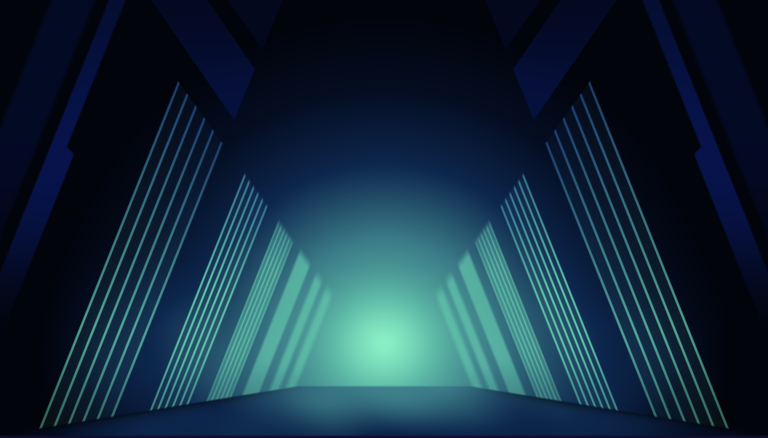
This background is drawn by a Shadertoy shader. Its source:

```glsl
// A mirrored stage corridor: slanted neon bars recede toward a mint glow.
// A radial glow is coloured by a ramp; bars, panels and floor are cut from
// it with slanted coordinates, and soft value noise adds mist and sheen.

const vec3 MINT = vec3(0.38, 0.77, 0.67);
const vec3 STEEL = vec3(0.12, 0.28, 0.50);
const vec3 PANEL_BLUE = vec3(0.03, 0.09, 0.35);
const float BAR_SLANT = 0.4;

float hash(vec2 p) {
    return fract(sin(dot(p, vec2(127.1, 311.7))) * 43758.5);
}

float noise(vec2 p) {
    vec2 cell = floor(p);
    vec2 f = fract(p);
    f = f * f * (3.0 - 2.0 * f);
    float low = mix(hash(cell), hash(cell + vec2(1, 0)), f.x);
    float high = mix(hash(cell + vec2(0, 1)), hash(cell + vec2(1, 1)), f.x);
    return mix(low, high, f.y);
}

float gauss(vec2 p, vec2 radius) {
    vec2 q = p / radius;
    return exp(-dot(q, q));
}

// Soft window that is 1 between lo and hi
float band(float v, float lo, float hi, float soft) {
    return smoothstep(lo - soft, lo + soft, v) * (1.0 - smoothstep(hi - soft, hi + soft, v));
}

// Night blue through teal to pale mint
vec3 glowRamp(float level) {
    vec3 stops[6] = vec3[6](
        vec3(0.008, 0.015, 0.045), vec3(0.015, 0.05, 0.13), vec3(0.05, 0.15, 0.30),
        vec3(0.23, 0.48, 0.53), vec3(0.36, 0.72, 0.65), vec3(0.53, 0.93, 0.77));
    vec3 color = stops[0];
    for (int i = 1; i < 6; i++)
        color = mix(color, stops[i], clamp(level * 5.0 - float(i - 1), 0.0, 1.0));
    return color;
}

// Overhead and outer panels; x is the distance from the middle axis
vec3 addPanels(vec3 color, vec2 p, float aa) {
    float slant = p.x + BAR_SLANT * p.y;
    float rise = p.y - 1.45 * p.x;
    float notch = mix(0.967, 0.99, smoothstep(0.645, 0.668, p.y));
    float rim = band(slant, notch, 1.028, 1.5 * aa) * smoothstep(0.2, 0.6, p.y);
    float outer = band(slant, 1.06, 1.16, 0.008) * smoothstep(0.25, 0.7, p.y);
    float inside = smoothstep(-aa, aa, slant - 0.632);
    float hanging = inside * band(rise, 0.23, 0.415, 1.5 * aa);
    float upper = inside * smoothstep(-aa, aa, rise - 0.484);
    color = mix(color, PANEL_BLUE, rim * mix(0.8, 0.5, smoothstep(0.7, 1.0, p.y)));
    color = mix(color, PANEL_BLUE * 0.5, outer * 0.75);
    color = mix(color, PANEL_BLUE * 0.75, hanging * mix(0.85, 0.4, smoothstep(0.75, 1.0, p.y)));
    return mix(color, PANEL_BLUE * 0.4, upper * 0.7);
}

// Six clusters of bars, blurring into solid strips with distance
vec3 addBars(vec3 color, vec2 p, float floorY, float aa) {
    vec2 spans[6] = vec2[6](
        vec2(0.468, 0.370), vec2(0.317, 0.267), vec2(0.240, 0.208),
        vec2(0.192, 0.169), vec2(0.155, 0.142), vec2(0.132, 0.119));
    float t = (p.x + BAR_SLANT * p.y - 0.063) / 1.56;
    float topY = 0.157 + 1.4 * t;
    float drop = clamp((topY - p.y) / max(topY - floorY, 0.01), 0.0, 1.0);
    for (int i = 0; i < 6; i++) {
        float depth = float(i);
        vec2 span = spans[i];
        float index = clamp(round((t - span.x) / (span.y - span.x) * 5.0), 0.0, 5.0);
        float offset = abs(t - mix(span.x, span.y, index / 5.0));
        float width = 0.0019 - 0.0003 * depth;
        float bars = 1.0 - smoothstep(width - 0.6 * aa, width + 0.6 * aa, offset);
        float strip = band(t, span.y, span.x, 0.001 + 0.0007 * depth);
        float blur = smoothstep(1.0, 3.0, depth);
        float cover = mix(bars + 0.12 * strip, strip * 0.8, blur);
        float edge = aa + 0.003 * depth;
        cover *= smoothstep(-edge, edge, topY - p.y);
        cover *= mix(0.75, 0.9, min(depth, 1.0)) * (1.0 - 0.35 * smoothstep(0.7, 1.0, drop));
        vec3 tint = mix(STEEL, MINT, clamp(drop * 1.4 + 0.35 * depth, 0.0, 1.0));
        color = mix(color, tint, clamp(cover, 0.0, 1.0));
    }
    return color;
}

// Reflective floor with a dark seam along the wall
vec3 floorColor(vec2 p, float floorY, float side) {
    float sheen = noise(vec2(side * 9.0 + p.y * 5.0, p.y * 14.0)) - 0.5;
    float level = 0.38 + 0.06 * sheen - 0.25 * smoothstep(0.5, 0.88, p.x);
    level += 0.25 * gauss(vec2(p.x, 0.0), vec2(0.3, 1.0)) * smoothstep(-0.03, 0.12, p.y);
    float seam = exp(-abs(p.y - floorY) / 0.009) * smoothstep(0.18, 0.4, p.x);
    vec3 color = glowRamp(level) * (1.0 - 0.6 * seam);
    return mix(vec3(0.07, 0.05, 0.18), color, smoothstep(0.002, 0.008, p.y));
}

void mainImage(out vec4 fragColor, in vec2 fragCoord) {
    float aa = 1.0 / iResolution.y;
    float side = (fragCoord.x - 0.5 * iResolution.x) * aa;
    vec2 p = vec2(abs(side), fragCoord.y * aa);
    float floorY = min(0.118, 0.15 - 0.163 * p.x);

    // Central glow and drifting mist near the walls
    vec2 fromGlow = p - vec2(0.0, 0.215);
    float level = 0.88 - 1.17 * length(fromGlow);
    level += 0.14 * gauss(fromGlow, vec2(0.13, 0.11));
    float mist = 0.6 + 0.8 * noise(vec2(side, p.y) * 6.0 + 3.0);
    level += 0.16 * mist * gauss(p - vec2(0.57, 0.17), vec2(0.2, 0.19));
    vec3 color = glowRamp(max(level, 0.0));

    color = addPanels(color, p, aa);
    color = addBars(color, p, floorY, aa);
    float onFloor = smoothstep(-1.5 * aa, 1.5 * aa, floorY - p.y);
    color = mix(color, floorColor(p, floorY, side), onFloor);
    fragColor = vec4(color, 1.0);
}
```
